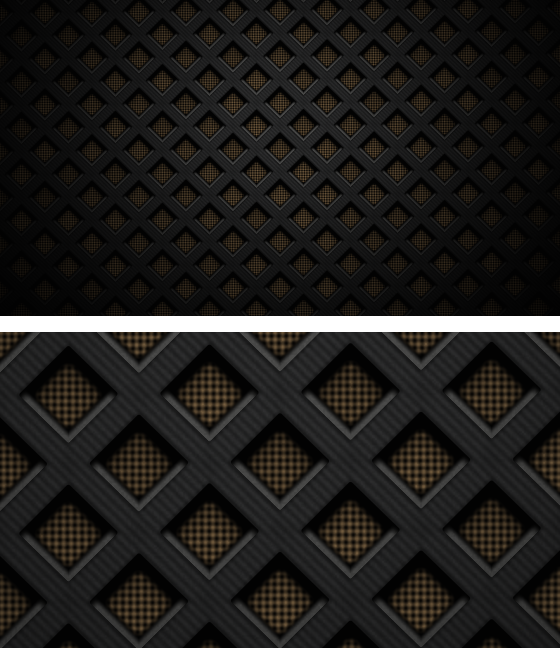
Top: the whole. Bottom: its middle third, enlarged.
This pattern is drawn by a WebGL 1 fragment shader. Its source:

```glsl
precision highp float;

uniform vec2 u_resolution;

const vec2 CELL_SIZE = vec2(0.1488, 0.1463);   // in canvas heights
const vec2 GRID_ORIGIN = vec2(0.0, 0.030);
const float ROW_SLOPE = 0.010;
const float HOLE_HALF = 0.355;                 // in lattice cells
const float MESH_HALF = 0.255;
const float BEVEL_WIDTH = 0.10;
const float MESH_PITCH = 0.0078;
const float RIBS_PER_CELL = 12.0;

const vec3 BAR_COLOR = vec3(0.150, 0.151, 0.153);
const vec3 BEVEL_COLOR = vec3(0.290, 0.290, 0.286);
const vec3 PIT_COLOR = vec3(0.008, 0.008, 0.008);
const vec3 MESH_COLOR = vec3(0.420, 0.336, 0.228);

float hash(vec2 p) {
  vec3 h = fract(vec3(p.xyx) * 0.1031);
  h += dot(h, h.yzx + 33.33);
  return fract((h.x + h.y) * h.z);
}

float roundedBox(vec2 p, float halfSize, float radius) {
  vec2 d = abs(p) - halfSize + radius;
  return length(max(d, 0.0)) + min(max(d.x, d.y), 0.0) - radius;
}

float wave(float x) {
  return 0.5 + 0.5 * cos(6.28318 * x);
}

// Diagonal lattice coordinates: x runs up-right, y runs up-left
vec2 lattice(vec2 p) {
  vec2 c = p - GRID_ORIGIN;
  c.y -= ROW_SLOPE * c.x;
  c /= CELL_SIZE;
  return vec2(c.x + c.y, c.y - c.x);
}

float spotlight(vec2 p, vec2 center, vec2 falloff) {
  vec2 d = p - center;
  return exp(-dot(d * d, falloff));
}

// Woven cloth: bright threads with small dark gaps
vec3 meshCloth(vec2 p, vec2 cell) {
  vec2 uv = p / MESH_PITCH + hash(cell);
  float threads = 1.0 - wave(uv.x) * 0.48 - wave(uv.y) * 0.44;
  float tone = 0.90 + 0.20 * hash(cell + 17.0);
  return MESH_COLOR * threads * tone;
}

vec3 ribbedBar(vec2 q, vec2 local, float edge) {
  float ribs = 0.84 + 0.32 * wave(q.x * RIBS_PER_CELL);
  float rim = mix(0.72, 1.0, smoothstep(0.0, 0.045, edge));
  float crossing = smoothstep(0.32, 0.48, min(abs(local.x), abs(local.y)));
  return BAR_COLOR * ribs * rim * (1.0 - 0.08 * crossing);
}

// Lit strip along the two lower walls of a hole
float lowerBevel(vec2 local, float aa) {
  float depth = HOLE_HALF + min(local.x, local.y);
  float strip = smoothstep(BEVEL_WIDTH, 0.03, depth);
  float upperEnd = 1.0 - smoothstep(0.24, HOLE_HALF, max(local.x, local.y));
  return strip * upperEnd * smoothstep(-aa, aa, depth);
}

void main() {
  vec2 p = (gl_FragCoord.xy - 0.5 * u_resolution) / u_resolution.y;
  vec2 q = lattice(p);
  vec2 cell = floor(q + 0.5);
  vec2 local = q - cell;
  float aa = 0.7 / (u_resolution.y * CELL_SIZE.x * 0.7071);

  // Lamp above the middle, fading to the rim
  float barLight = spotlight(p, vec2(0.0, 0.12), vec2(2.2, 3.0));
  float meshLight = spotlight(p, vec2(0.0, 0.08), vec2(1.7, 2.0));

  // Recessed cloth under the shadow of the grille
  float meshEdge = roundedBox(local + 0.012, MESH_HALF, 0.09);
  float meshMask = 1.0 - smoothstep(-0.055, 0.025, meshEdge);
  float shade = 1.0 - 0.30 * smoothstep(0.02, 0.24, max(local.x, local.y));
  vec3 color = mix(PIT_COLOR, meshCloth(p, cell) * shade * meshLight, meshMask);

  // Bevels and bars
  color = mix(color, BEVEL_COLOR * barLight, lowerBevel(local, aa));
  float holeEdge = roundedBox(local, HOLE_HALF, 0.025);
  vec3 bar = ribbedBar(q, local, holeEdge) * barLight;
  color = mix(color, bar, smoothstep(-aa, aa, holeEdge));

  // Fine grain
  float grain = hash(floor(p * 400.0) + 500.0) - 0.5;
  color *= 1.0 + 0.10 * grain;

  gl_FragColor = vec4(max(color, 0.0), 1.0);
}
```
